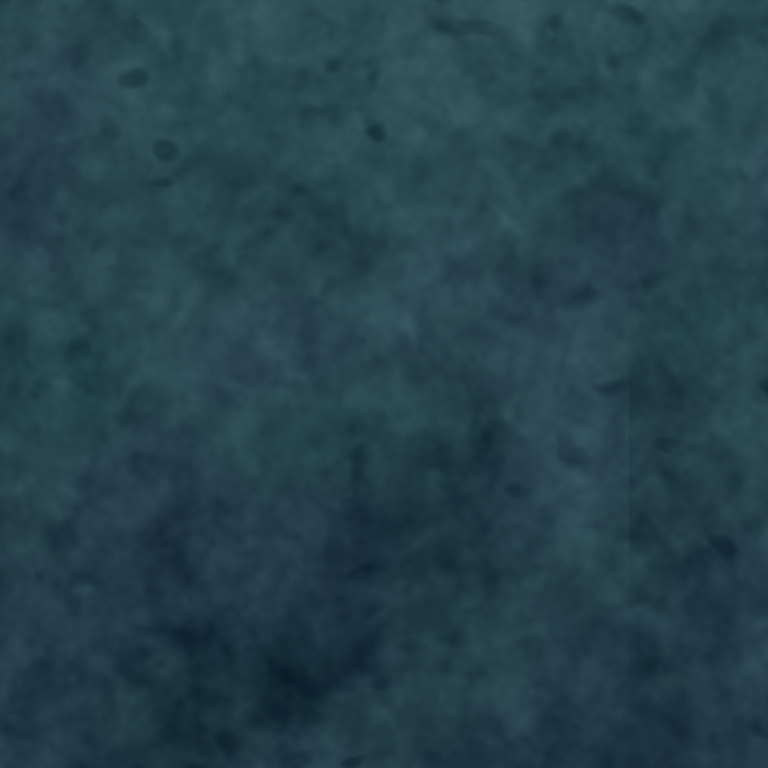
Reproduce this texture procedurally as a three.js fragment shader.

```glsl
// Worn, mottled teal wall: soft cloudy grain, dark flecks, stains and a faint vertical seam.
varying vec2 vUv;

vec3 hash3(vec2 cell) {
  vec3 q = vec3(dot(cell, vec2(127.1, 311.7)),
                dot(cell, vec2(269.5, 183.3)),
                dot(cell, vec2(419.2, 371.9)));
  return fract(sin(q) * 43758.5);
}

// Cellular noise: one soft light or dark spot per cell, summed around zero
float spots(vec2 p) {
  vec2 cell = floor(p);
  float sum = 0.0;
  for (int y = -1; y <= 1; y++) {
    for (int x = -1; x <= 1; x++) {
      vec2 neighbour = cell + vec2(float(x), float(y));
      vec3 rnd = hash3(neighbour);
      vec2 d = neighbour + rnd.xy - p;
      float falloff = max(1.0 - dot(d, d), 0.0);
      sum += (rnd.z * 2.0 - 1.0) * falloff * falloff;
    }
  }
  return sum;
}

// Soft round stain, 1 at its centre
float stain(vec2 p, vec2 centre, vec2 size) {
  vec2 d = (p - centre) / size;
  return exp(-dot(d, d));
}

void main() {
  vec2 uv = vUv;
  vec2 warped = uv + 0.012 * vec2(spots(uv * 17.0 + 5.3), spots(uv * 17.0 + 41.7));

  // Light from above, fading to a dark foot
  float tone = mix(0.42, 0.90, smoothstep(-0.1, 1.0, uv.y));

  // Clouds, blotches and grain
  tone += 0.17 * spots(warped * 4.5 + 2.1);
  tone += 0.13 * spots(warped * 10.0 + 13.7);
  tone += 0.17 * spots(warped * 23.0 + 31.4);
  tone += 0.19 * spots(warped * 46.0 + 57.9);
  tone += 0.10 * spots(uv * 95.0 + 73.2);

  // Scattered dark flecks, slightly wider than tall, clustered in patches
  float fleck = smoothstep(0.45, 1.1, spots(warped * vec2(26.0, 34.0) + 91.6));
  float patches = smoothstep(-0.4, 0.6, spots(uv * 6.0 + 19.8));
  tone -= 0.55 * fleck * patches;

  // Large stains with ragged edges
  vec2 ragged = uv + 0.03 * vec2(spots(uv * 12.0 + 8.4), spots(uv * 12.0 + 66.1));
  tone -= 0.55 * stain(ragged, vec2(0.41, 0.11), vec2(0.08, 0.07));
  tone -= 0.35 * stain(ragged, vec2(0.24, 0.16), vec2(0.05, 0.17));
  tone -= 0.22 * stain(ragged, vec2(0.45, 0.27), vec2(0.18, 0.12));
  tone -= 0.25 * stain(ragged, vec2(0.02, 0.75), vec2(0.10, 0.05));
  tone += 0.28 * stain(ragged, vec2(0.77, 0.38), vec2(0.08, 0.12));

  // Seam: a crisp left edge whose shade fades out to the right
  float seam = smoothstep(0.816, 0.821, uv.x) * exp(-max(uv.x - 0.82, 0.0) * 9.0);
  tone -= seam * (0.22 * stain(uv, vec2(0.82, 0.38), vec2(1.0, 0.14)) + 0.05);

  // Dark petrol to pale teal, drifting towards slate blue near the foot
  vec3 colour = mix(vec3(0.08, 0.17, 0.22), vec3(0.19, 0.31, 0.35), clamp(tone, -0.6, 1.25));
  float slate = 0.5 * spots(uv * 7.0 + 27.5) + 0.7 * (0.45 - uv.y);
  colour += slate * vec3(0.010, -0.010, 0.014);

  gl_FragColor = vec4(colour, 1.0);
}
```
